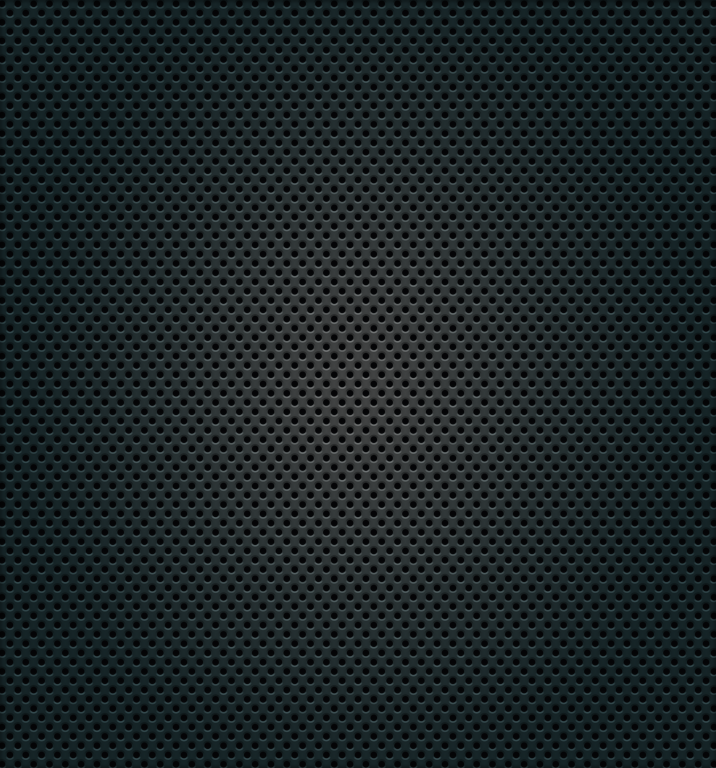
Write a Shadertoy shader that draws this pattern.

```glsl
// Dark perforated metal sheet: a staggered lattice of round black holes,
// each with a lit lower lip and a shaded upper lip. The sheet is coloured
// by a soft elliptical glow, from neutral grey to dark teal at the edges.

// Offset from the nearest hole centre in two interleaved rectangular grids.
vec2 toNearestHole(vec2 p, vec2 pitch) {
    vec2 a = p - pitch * round(p / pitch);
    vec2 q = p - 0.5 * pitch;
    vec2 b = q - pitch * round(q / pitch);
    return dot(a, a) < dot(b, b) ? a : b;
}

// Sheet colour, falling off from the middle.
vec3 sheetColor(vec2 p) {
    float r = length(p * vec2(1.12, 0.92));
    vec3 inner = mix(vec3(0.245, 0.25, 0.25), vec3(0.155, 0.19, 0.195),
                     smoothstep(0.0, 0.32, r));
    return mix(inner, vec3(0.08, 0.135, 0.145), smoothstep(0.2, 0.53, r));
}

void mainImage(out vec4 fragColor, in vec2 fragCoord) {
    vec2 p = (fragCoord - 0.5 * iResolution.xy) / iResolution.y;
    float aa = 0.75 / iResolution.y;

    // About 45.3 holes across and 41.4 down, plus the staggered set.
    vec2 pitch = vec2(0.0206, 0.02415);
    vec2 d = toNearestHole(p, pitch);
    vec2 center = p - d;
    float dist = length(d);
    float facing = d.y / max(dist, 1e-5);

    // Small differences in glint from hole to hole.
    float glint = 0.85 + 0.1 * sin(center.x * 173.0 + center.y * 61.0)
                       + 0.1 * sin(center.y * 211.0 - center.x * 97.0);

    // Sheet with a faint sheen between the holes.
    vec3 sheet = sheetColor(p);
    vec3 color = sheet * (1.0 + 0.08 * smoothstep(0.006, 0.012, dist));

    // Upper lip in shade, lower lip catching the light.
    float lip = 1.0 - smoothstep(0.0004, 0.0013 + aa, abs(dist - 0.0051));
    color *= 1.0 - 0.3 * lip * smoothstep(0.0, 0.8, facing);
    color += (0.55 * sheet + 0.075) * glint * lip * smoothstep(0.25, 0.9, -facing);

    // Black hole, slightly lighter on its lower inner wall.
    float hole = 1.0 - smoothstep(-aa, aa, dist - 0.0043);
    vec3 depth = vec3(0.015, 0.017, 0.022) * (1.0 + 0.6 * smoothstep(0.0, 0.004, -d.y));
    color = mix(color, depth, hole);

    // Thin dark border around the sheet.
    vec2 fromEdge = 0.5 * iResolution.xy / iResolution.y - abs(p);
    color *= mix(0.75, 1.0, smoothstep(0.0, 0.006, min(fromEdge.x, fromEdge.y)));

    fragColor = vec4(color, 1.0);
}
```
